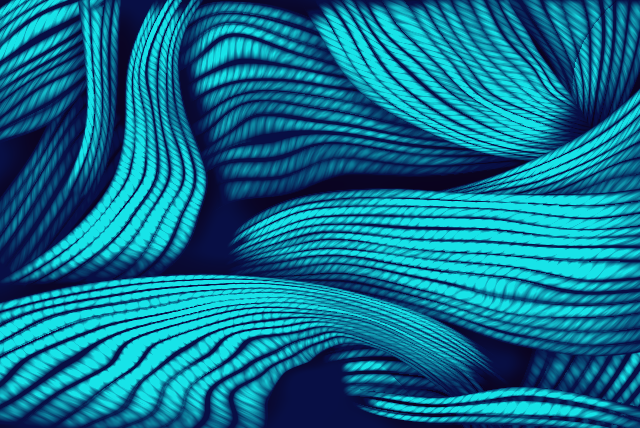
Give the GLSL for this texture, as a Shadertoy shader.

```glsl
// Skeins of twisted teal yarn sweeping over each other above a dark ground.
// Each skein is a ruled patch between two Bezier edges; its inverse mapping
// gives strand coordinates, shaded as plied cords and layered back to front.

const float PI = 3.14159265;
const float PLY_PITCH = 0.028;
const float PLY_SLANT = 0.75;

float hash(vec2 p) {
    vec3 q = fract(p.xyx * 0.1031);
    q += dot(q, q.yzx + 33.33);
    return fract((q.x + q.y) * q.z);
}

float noise(vec2 p) {
    vec2 i = floor(p), f = fract(p);
    f = f * f * (3.0 - 2.0 * f);
    return mix(mix(hash(i), hash(i + vec2(1, 0)), f.x),
               mix(hash(i + vec2(0, 1)), hash(i + vec2(1, 1)), f.x), f.y);
}

float crossZ(vec2 a, vec2 b) { return a.x * b.y - a.y * b.x; }

// Both edge points at s: columns of k hold control points of edge a and b
vec4 rungAt(mat4 k, float s) {
    float r = 1.0 - s;
    return k * vec4(r * r * r, 3.0 * r * r * s, 3.0 * r * s * s, s * s * s);
}

float rungSide(vec2 p, vec4 e) { return crossZ(p - e.xy, e.zw - e.xy); }

vec2 edgeLengths(mat4 k) {
    vec2 sum = vec2(0);
    for (int i = 0; i < 3; i++) {
        vec4 d = k[i + 1] - k[i];
        sum += vec2(length(d.xy), length(d.zw));
    }
    return sum;
}

// Inverse mapping: x runs along the skein, y from edge a (0) to edge b (1)
vec2 skeinCoords(vec2 p, mat4 k) {
    const float STEPS = 16.0;
    vec2 best = vec2(0, 9);
    float before = rungSide(p, k[0]);
    for (float i = 1.0; i <= STEPS; i++) {
        float after = rungSide(p, rungAt(k, i / STEPS));
        if (before * after <= 0.0) {
            float s = (i - 0.5) / STEPS, stride = 0.25 / STEPS;
            for (int j = 0; j < 11; j++) {
                s += rungSide(p, rungAt(k, s)) * before > 0.0 ? stride : -stride;
                stride *= 0.5;
            }
            vec4 e = rungAt(k, s);
            vec2 rung = e.zw - e.xy;
            float t = dot(p - e.xy, rung) / dot(rung, rung);
            if (abs(t - 0.5) < abs(best.y - 0.5)) best = vec2(s, t);
        }
        before = after;
    }
    return best;
}

// Brightness of one plied cord; x spans -1..1 across it
float cordTone(float x, float along, float radius, float gapFill) {
    float profile = pow(max(0.0, 1.0 - x * x / (radius * radius)), 0.7);
    float phase = along / PLY_PITCH - x * PLY_SLANT + 0.8 * noise(vec2(along * 14.0, 3));
    float ply = mix(0.58, 1.0, sin(PI * fract(phase)));
    float fibre = noise(vec2(phase * 6.0, along * 70.0)) - 0.5;
    return mix(profile, 0.75, gapFill) * ply * (1.0 + 0.35 * fibre);
}

// Shadows what lies below, then lays the skein (in hundredths) over it
void lay(inout float tone, vec2 p, mat4 k, float count, float light, float fill) {
    k *= 0.01;
    vec2 st = skeinCoords(p, k);
    if (abs(st.y - 0.5) > 1.5) return;
    float s = st.x, t = st.y, seed = count + light * 31.0, px = 1.0 / iResolution.y;
    vec4 e = rungAt(k, s), ahead = rungAt(k, s + 0.01);
    float across = crossZ(normalize(mix(ahead.xy, ahead.zw, t) - p), e.zw - e.xy);
    float width = abs(across) / count;
    vec2 len = edgeLengths(k);

    // Strand index and irregular spacing
    float wobble = noise(vec2(s * len.x * 4.5 + seed, t * count * 0.4)) - 0.5;
    float v = t * count + 1.2 * wobble;
    float id = floor(v), rnd = hash(vec2(id + 7.0, seed));
    float along = s * mix(len.x, len.y, (id + 0.5) / count) + rnd;
    float x = ((v - id) * 2.0 - 1.0) * sign(across);
    float gapFill = 0.5 * smoothstep(0.35, 0.8, noise(vec2(along * 5.0, v * 0.7 + seed)));
    float cord = cordTone(x, along, fill * mix(0.8, 1.05, rnd), gapFill);
    cord = mix(0.4, cord, smoothstep(0.002, 0.015, width));

    // Broad light over the skein
    float ends = smoothstep(0.0, 0.2, s) * smoothstep(1.0, 0.82, s);
    float relief = mix(0.5, 1.0, smoothstep(0.0, 0.12, t)) * mix(1.15, 0.58, t * t);
    relief *= mix(0.62, 1.14, noise(vec2(along * 4.0, id * 5.3 + seed)));
    relief *= mix(0.62, 1.28, noise(p * 3.5 + seed)) * mix(0.4, 1.0, ends);

    float outside = max(-v, v - count) * width;
    tone *= mix(1.0, mix(0.45, 1.0, smoothstep(0.0, 0.07, outside)), ends);
    float cover = smoothstep(px, -px, outside) * smoothstep(1.0, 0.97, s);
    cover *= smoothstep(0.0, 0.06, s - 0.08 * rnd);
    cover *= max(step(0.8, fill), smoothstep(0.0, 0.15, cord));
    tone = mix(tone, 0.1 + cord * light * relief, cover);
}

vec3 yarnColour(float tone) {
    vec3 c = mix(vec3(.04, .01, .11), vec3(.03, .06, .27), smoothstep(0.0, 0.11, tone));
    c = mix(c, vec3(.03, .24, .42), clamp((tone - 0.15) / 0.18, 0.0, 1.0));
    c = mix(c, vec3(.04, .43, .56), clamp((tone - 0.33) / 0.17, 0.0, 1.0));
    c = mix(c, vec3(.07, .63, .71), clamp((tone - 0.5) / 0.18, 0.0, 1.0));
    return mix(c, vec3(.09, .89, .91), clamp((tone - 0.68) / 0.24, 0.0, 1.0));
}

void mainImage(out vec4 fragColor, in vec2 fragCoord) {
    vec2 p = fragCoord / iResolution.y;
    float tone = 0.06 + 0.09 * noise(p * 9.0);
    // Dim strands at the back
    lay(tone, p, mat4(16,82,37,71, 10,71,29,61, 4,57,20,49, -6,43,6,32), 7., .65, .85);
    lay(tone, p, mat4(109,-5,144,-5, 120,4,152,4, 125,12,160,12, 127,24,168,24), 9., .85, .82);
    lay(tone, p, mat4(74,20,76,6, 92,26,94,9, 112,24,106,6, 119,-4,110,-4), 5., .9, .78);
    // Upper left and centre
    lay(tone, p, mat4(-6,96,-4,64, 4,102,8,71, 14,108,16,73, 27,114,24,82), 10., 1.2, .92);
    lay(tone, p, mat4(37,95,48,49, 51,108,66,63, 70,98,88,55, 117,75,123,61), 12., 1.12, .9);
    // Gathered coil with its dark knot
    lay(tone, p, mat4(115,104,156,104, 123,92,154,88, 133,84,146,79, 132,70,142,66), 9., 1.05, .9);
    lay(tone, p, mat4(67,104,117,104, 78,75,121,92, 109,56,129,84, 144,63,136,74), 14., 1.4, .97);
    tone *= mix(0.3, 1.0, smoothstep(0.0, 0.13, distance(p, vec2(1.36, 0.7))));
    // Broad sweep to the right
    lay(tone, p, mat4(80,52,95,45, 110,56,117,50, 140,62,137,51, 158,92,156,54), 8., 1.25, .97);
    lay(tone, p, mat4(51,42,51,31, 66,64,92,38, 102,53,113,10, 156,57,156,20), 13., 1.3, .97);
    // Hanging S-bends and the front skein
    lay(tone, p, mat4(19,104,29,104, 19,84,24,84, 24,75,31,71, 14,55,21,53), 4., 1.2, .95);
    lay(tone, p, mat4(39,106,53,106, 16,75,21,79, 47,59,70,57, -4,33,37,34), 7., 1.4, .97);
    lay(tone, p, mat4(125,10,112,0, 80,50,80,36, 4,41,64,16, -59,6,61,-5), 14., 1.4, .9);
    // Loose cords crossing at the lower right
    lay(tone, p, mat4(80,9,82,5, 102,4,102,-5, 118,15,122,9, 154,3,154,-6), 3., 1.15, .78);
    fragColor = vec4(yarnColour(tone), 1.0);
}
```
